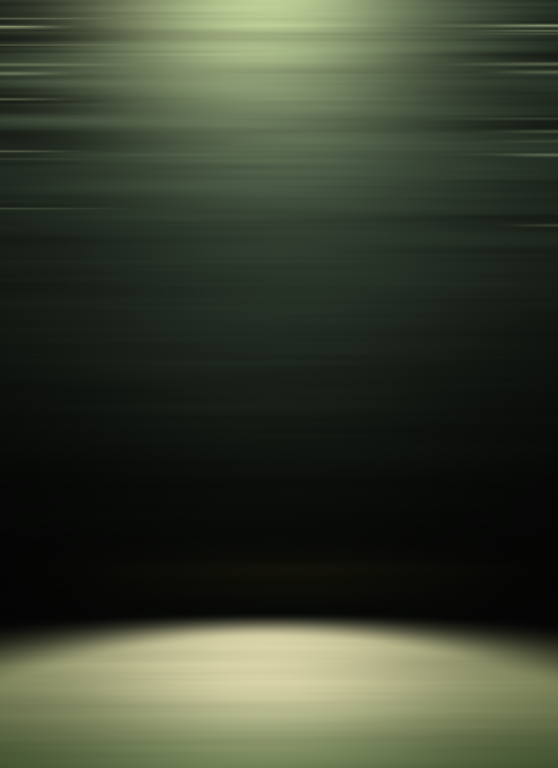
Reproduce this background procedurally as a Shadertoy shader.

```glsl
// A dim green studio wall lit from above, over a pale glowing floor.
// Soft light pools are built from gaussians and smoothsteps, then brushed
// sideways with stretched value noise and thin streaks at both sides.

float hash(vec2 p) {
    return fract(sin(dot(p, vec2(127.1, 311.7))) * 43758.5453);
}

float valueNoise(vec2 p) {
    vec2 cell = floor(p);
    vec2 f = fract(p);
    f = f * f * (3.0 - 2.0 * f);
    float low = mix(hash(cell), hash(cell + vec2(1, 0)), f.x);
    float high = mix(hash(cell + vec2(0, 1)), hash(cell + vec2(1, 1)), f.x);
    return mix(low, high, f.y);
}

float bell(float distance, float width) {
    float d = distance / width;
    return exp(-d * d);
}

// Horizontal brush texture, centred on zero
float brushed(vec2 uv) {
    float sum = 0.0;
    float weight = 0.5;
    vec2 scale = vec2(1.6, 38.0);
    for (int i = 0; i < 4; i++) {
        sum += weight * (valueNoise(uv * scale + float(i) * 17.3) - 0.5);
        scale *= vec2(1.3, 1.9);
        weight *= 0.75;
    }
    return sum;
}

// Thin bright lines that fade inward from alternating sides
float sideStreaks(vec2 uv) {
    float light = 0.0;
    for (int i = 0; i < 26; i++) {
        float id = float(i);
        float height = 0.62 + 0.37 * sqrt(hash(vec2(id, 1.0)));
        float reach = mix(0.12, 0.3, hash(vec2(id, 2.0)));
        float strength = mix(0.06, 0.26, hash(vec2(id, 3.0)));
        float inward = mod(id, 2.0) < 0.5 ? uv.x : 1.0 - uv.x;
        float thickness = mix(0.0012, 0.0028, hash(vec2(id, 4.0)));
        light += strength * bell(uv.y - height, thickness)
               * (1.0 - smoothstep(0.0, reach, inward));
    }
    return light;
}

vec3 wallColor(vec2 uv, float brush) {
    float ambient = 0.035 + 0.24 * smoothstep(0.25, 0.85, uv.y);
    ambient *= mix(0.42, 1.0, bell(uv.x - 0.5, 0.38));
    float glow = 0.48 * bell(uv.x - 0.45, 0.31) * bell(1.0 - uv.y, 0.165);
    vec3 color = ambient * vec3(0.78, 1.0, 0.78) + glow * vec3(1.0, 1.0, 0.70);

    // Faint warm reflection just above the floor
    color += vec3(0.035, 0.028, 0.006) * bell(uv.y - 0.25, 0.03)
           * bell(uv.x - 0.52, 0.34);

    // The brushing is stronger toward the upper sides
    float sides = smoothstep(0.2, 0.5, abs(uv.x - 0.5));
    float upper = smoothstep(0.55, 0.95, uv.y);
    color *= 1.0 + brush * (0.38 + 0.9 * sides * upper);
    return color + sideStreaks(uv) * vec3(0.93, 1.0, 0.74);
}

vec3 floorColor(vec2 uv, float brush) {
    vec3 color = mix(vec3(0.42, 0.49, 0.32), vec3(0.84, 0.82, 0.65),
                     smoothstep(-0.02, 0.13, uv.y));
    float pool = bell(uv.x - 0.47, 0.36);
    color *= mix(vec3(0.52, 0.57, 0.48), vec3(1.0), pool);
    return color * (1.0 + 0.13 * brush);
}

void mainImage(out vec4 fragColor, in vec2 fragCoord) {
    vec2 uv = fragCoord / iResolution.xy;
    float brush = brushed(uv);

    // The floor edge bows down and blurs toward the sides
    float offset = (uv.x - 0.49) * (uv.x - 0.49);
    float edge = 0.186 - 0.15 * offset;
    float softness = 0.017 + 0.11 * offset;
    float onFloor = smoothstep(-softness, softness, edge - uv.y);

    vec3 color = mix(wallColor(uv, brush), floorColor(uv, brush), onFloor);
    fragColor = vec4(clamp(color, 0.0, 1.0), 1.0);
}
```
